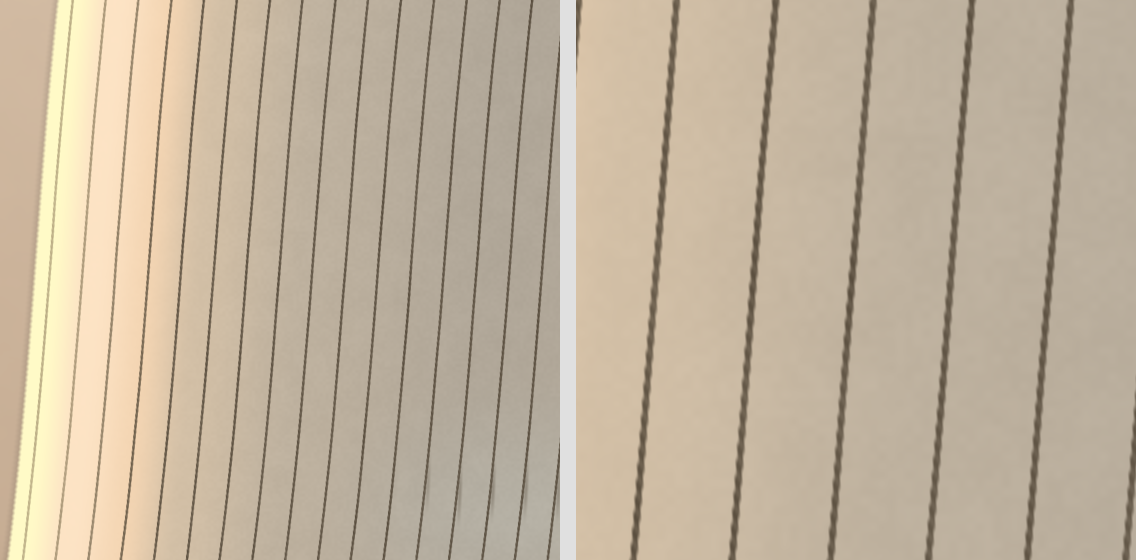
Left, the full canvas; right, a detail of the centre.
A Shadertoy shader for this pattern:

```glsl
// A sheet of cream paper ruled with thin slanted lines, lit warmly at its curled left edge.
// A slanted, slightly bowed coordinate carries the repeated rules, the colour ramp and
// the sheet edge; hashed value noise adds grain, uneven ink and smeared streaks.

const float PITCH = 0.0586;         // distance between rules
const float FIRST_RULE = 0.0404;    // first rule at the bottom of the canvas
const float SLANT = 0.0898;         // rightward drift from bottom to top
const float BOW = 0.039;            // gentle bend of the rules
const float EDGE = -0.0265;         // sheet edge relative to the first rule
const float CORE = 0.0007;          // half width of the darkest ink
const float FADE = 0.0029;          // half width where the ink ends
const float TWILL = 105.0;          // fine ink ripples per canvas height
const float GRAIN = 0.014;

const vec3 INK = vec3(0.32, 0.275, 0.215);
const vec3 PALE_INK = vec3(0.62, 0.55, 0.41);
const vec3 TABLE_TOP = vec3(0.82, 0.73, 0.635);
const vec3 TABLE_LOW = vec3(0.775, 0.675, 0.575);
const vec3 RIM = vec3(1.0, 0.98, 0.78);
const vec3 CREAM = vec3(0.99, 0.89, 0.77);
const vec3 PEACH = vec3(0.955, 0.835, 0.70);
const vec3 TAN = vec3(0.825, 0.75, 0.65);
const vec3 GREIGE = vec3(0.745, 0.695, 0.622);
const vec3 SHADE = vec3(0.692, 0.655, 0.598);
const vec3 COOL = vec3(0.715, 0.70, 0.655);

float hash(vec2 p) {
    vec3 q = fract(vec3(p.xyx) * 0.1031);
    q += dot(q, q.yzx + 33.33);
    return fract((q.x + q.y) * q.z);
}

float noise(vec2 p) {
    vec2 i = floor(p), f = fract(p);
    f = f * f * (3.0 - 2.0 * f);
    return mix(mix(hash(i), hash(i + vec2(1, 0)), f.x),
               mix(hash(i + vec2(0, 1)), hash(i + vec2(1, 1)), f.x), f.y);
}

float fbm(vec2 p) {
    float sum = 0.0, amp = 0.5;
    for (int i = 0; i < 4; i++) {
        sum += amp * noise(p);
        p = p * 2.03 + 17.0;
        amp *= 0.5;
    }
    return sum;
}

// Horizontal distance from the first rule
float acrossSheet(vec2 uv) {
    float y = uv.y;
    return uv.x - FIRST_RULE - SLANT * y - BOW * y * (1.0 - y) * (1.0 - 1.5 * y);
}

vec3 paperColor(float s, vec2 uv) {
    vec3 c = mix(RIM, CREAM, smoothstep(0.0, 0.07, s));
    c = mix(c, PEACH, smoothstep(0.08, 0.185, s));
    c = mix(c, TAN, smoothstep(0.165, 0.27, s));
    c = mix(c, GREIGE, smoothstep(0.25, 0.47, s));
    c = mix(c, SHADE, smoothstep(0.42, 0.82, s));
    // Cool light in the lower right corner
    float corner = smoothstep(0.45, 0.0, length((uv - vec2(0.95, 0.08)) * vec2(1.0, 1.6)));
    return mix(c, COOL, 0.8 * corner);
}

float ruleInk(float s, float y, float px) {
    float n = floor(s / PITCH + 0.5);
    float d = s - n * PITCH;
    float ripple = sin(6.2832 * (y * TWILL + d * 150.0 + hash(vec2(n, 3.0))));
    d += 0.0003 * ripple + 0.0009 * (noise(vec2(n * 7.0, y * 9.0)) - 0.5);
    float ink = 1.0 - smoothstep(CORE, FADE + 0.4 * px, abs(d));
    ink *= 0.93 + 0.07 * ripple;
    ink *= 0.88 + 0.12 * noise(vec2(n * 5.0 + 40.0, y * 14.0));
    return ink * step(-0.5, n);
}

// Short blurred ghosts beside the rules near the lower right
float smearInk(float s, vec2 uv) {
    float n = floor(s / PITCH + 0.5);
    float center = 0.13 + 0.025 * (hash(vec2(n, 11.0)) - 0.5);
    float along = smoothstep(0.07, 0.0, abs(uv.y - center));
    float d = s - n * PITCH - 0.005 + 0.06 * (uv.y - center);
    float streak = 1.0 - smoothstep(0.0, 0.006, abs(d));
    return streak * along * smoothstep(0.68, 0.82, uv.x);
}

void mainImage(out vec4 fragColor, in vec2 fragCoord) {
    vec2 uv = fragCoord / iResolution.xy;
    float px = 1.0 / min(iResolution.x, iResolution.y);
    float s = acrossSheet(uv);

    // Paper, smears and rules
    vec3 sheet = paperColor(s, uv);
    float mottling = fbm(uv * 28.0) - 0.47;
    float grain = noise(uv * 190.0) - 0.5;
    sheet += (1.6 * mottling + grain) * GRAIN * smoothstep(0.0, 0.4, s);
    sheet = mix(sheet, INK, 0.32 * smearInk(s, uv));
    float depth = smoothstep(-0.02, 0.24, s);
    vec3 ink = mix(PALE_INK, INK, depth);
    sheet = mix(sheet, ink, ruleInk(s, uv.y, px) * mix(0.72, 0.94, depth));

    // Surface behind the sheet, with a thin shadow at the edge
    vec3 table = mix(TABLE_LOW, TABLE_TOP, uv.y) + 0.012 * (fbm(uv * 18.0) - 0.47);
    float fromEdge = s - EDGE + 0.0005 * sin(6.2832 * TWILL * uv.y);
    table *= 1.0 - 0.10 * smoothstep(-0.014, 0.0, fromEdge);
    float cover = smoothstep(-0.0022 - px, 0.0022 + px, fromEdge);

    fragColor = vec4(clamp(mix(table, sheet, cover), 0.0, 1.0), 1.0);
}
```
